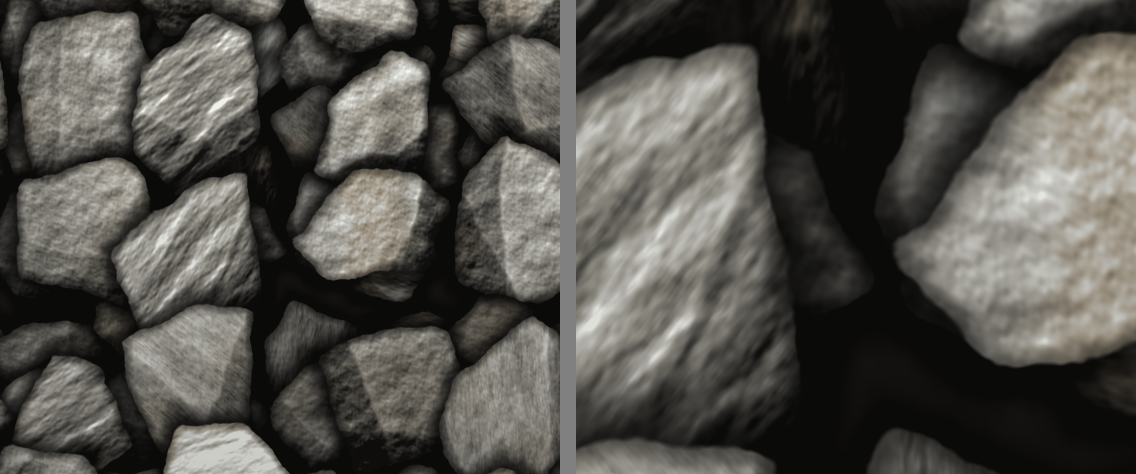
Left: the whole. Right: its middle third, enlarged.
This texture is drawn by a WebGL 2 fragment shader. Its source:

```glsl
#version 300 es
precision highp float;
// A heap of broken grey stones with black gaps between them.
// Jittered grids scatter rough convex polygons, painted from back to front;
// each stone gets cut facets, layered relief lit from above and contact shadows.

uniform vec2 u_resolution;
out vec4 fragColor;

const float TAU = 6.2832;
const vec2 LIGHT_DIR = vec2(-0.45, 0.89);
const float EDGE_BLUR = 0.0025;

float hash(vec2 p) {
  return fract(sin(dot(p, vec2(127.1, 311.7))) * 43758.5453);
}

vec2 direction(float angle) {
  return vec2(cos(angle), sin(angle));
}

vec2 rotate(vec2 p, float angle) {
  vec2 d = direction(angle);
  return vec2(d.x * p.x + d.y * p.y, d.x * p.y - d.y * p.x);
}

float noise(vec2 p) {
  vec2 i = floor(p), f = fract(p);
  f = f * f * (3.0 - 2.0 * f);
  return mix(mix(hash(i), hash(i + vec2(1, 0)), f.x),
             mix(hash(i + vec2(0, 1)), hash(i + vec2(1, 1)), f.x), f.y);
}

float fbm(vec2 p) {
  float sum = 0.0, amplitude = 0.5;
  for (int i = 0; i < 5; i++) {
    sum += amplitude * noise(p);
    p = rotate(p, 0.6) * 2.03 + 17.3;
    amplitude *= 0.5;
  }
  return sum;
}

float smoothMax(float a, float b, float k) {
  float h = max(k - abs(a - b), 0.0) / k;
  return max(a, b) + 0.25 * h * h * k;
}

// Signed distance to a stone outline: six jittered half planes
float stoneEdge(vec2 p, vec2 seed, float radius) {
  float stretch = mix(0.88, 1.25, hash(seed + 3.1));
  p = rotate(p, 0.7 * (hash(seed + 5.7) - 0.5)) * vec2(stretch, 1.0 / stretch);
  float d = -radius;
  for (int k = 0; k < 6; k++) {
    vec2 key = seed + float(k) * vec2(1.37, 7.31);
    float angle = (float(k) + 0.65 * hash(key)) * TAU / 6.0;
    float reach = radius * mix(0.76, 1.1, hash(key + 9.2));
    d = smoothMax(d, dot(p, direction(angle)) - reach, radius * 0.12);
  }
  return d;
}

// Relief: stretched strata on some stones, round lumps on others
float relief(vec2 p, float id) {
  vec2 grain = rotate(p, id * TAU) * mix(vec2(8.0, 22.0), vec2(13.0), step(0.5, id));
  float lumps = noise(p * 24.0 + id * 61.0);
  return fbm(grain + id * 90.0) + 0.28 * smoothstep(0.55, 0.8, id) * lumps;
}

vec3 stoneColor(vec2 p, vec2 seed, float radius, float d) {
  float id = hash(seed + 11.9);
  float height = relief(p, id);
  float bump = 2.1 * (height - relief(p + LIGHT_DIR * 0.006, id));
  float level = hash(seed + 21.3);
  float tone = mix(0.42, 0.62, level) + 0.2 * smoothstep(0.8, 0.95, level);

  // Darker facets cut off the lower sides, with a worn bright ridge
  for (int k = 0; k < 2; k++) {
    vec2 key = seed + float(k) * 4.7 + 31.0;
    float angle = -0.25 * TAU + (hash(key) - 0.5) * 3.4;
    float cut = dot(p, direction(angle)) - radius * mix(0.15, 0.8, hash(key + 2.3));
    cut += 0.045 * (height - 0.5);
    float side = smoothstep(-0.005, 0.007, cut);
    tone *= mix(1.0, mix(0.5, 0.8, hash(key + 6.1)), side);
    tone += 0.07 * exp(-abs(cut) * 130.0);
  }

  tone += 0.09 * dot(p, LIGHT_DIR) / radius;
  tone += bump + 0.26 * (height - 0.52);
  tone += 0.07 * (noise(p * 150.0 + id * 40.0) - 0.5);
  tone += 0.7 * max(bump - 0.16, 0.0);
  tone *= mix(0.5, 1.0, smoothstep(0.0, 0.022, -d));
  tone = clamp(tone, 0.06, 0.9);

  float rust = smoothstep(0.42, 0.75, noise(p * 7.0 + id * 33.0)) * hash(seed + 41.0);
  vec3 tint = mix(vec3(1.01, 0.99, 0.93), vec3(1.06, 0.98, 0.85), rust);
  return tone * mix(tint, vec3(1.0, 1.0, 0.975), smoothstep(0.5, 0.8, tone));
}

// Paint one layer of stones over the color below
vec3 paintStones(vec3 below, vec2 p, vec2 ragged, float cellSize, float radius, float gain, float layer) {
  vec2 home = floor(p / cellSize);
  for (int j = 2; j >= -2; j--) {
    for (int i = -2; i <= 2; i++) {
      vec2 cell = home + vec2(i, j);
      vec2 seed = cell + layer * 57.0;
      vec2 jitter = vec2(hash(seed + 1.3), hash(seed + 2.9)) - 0.5;
      vec2 center = (cell + 0.5 + 0.45 * jitter) * cellSize;
      vec2 local = p - center;
      float size = radius * mix(0.84, 1.16, hash(seed + 8.4));
      if (length(local) > 2.0 * size) continue;
      float d = stoneEdge(local + ragged, seed, size);
      below *= mix(0.2, 1.0, smoothstep(-0.005, 0.05, d));
      if (d < EDGE_BLUR) {
        vec3 stone = gain * stoneColor(local, seed, size, d);
        below = mix(below, stone, smoothstep(EDGE_BLUR, -EDGE_BLUR, d));
      }
    }
  }
  return below;
}

void main() {
  vec2 p = gl_FragCoord.xy / u_resolution.y;
  vec2 ragged = 0.045 * (vec2(fbm(p * 11.0), fbm(p * 11.0 + 43.0)) - 0.5);
  vec3 color = vec3(0.085, 0.08, 0.07);
  color = paintStones(color, p, ragged, 0.19, 0.105, 0.72, 1.0);
  color = paintStones(color, p, ragged, 0.31, 0.158, 1.0, 2.0);
  color *= mix(0.88, 1.1, p.y);
  fragColor = vec4(max(color, vec3(0.04, 0.038, 0.035)), 1.0);
}
```
